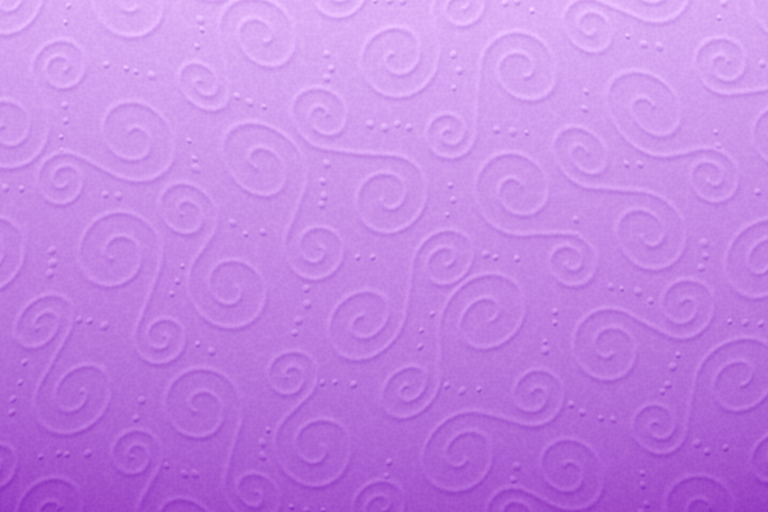
Give the GLSL for this texture, as a WebGL 1 fragment shader.

```glsl
precision highp float;
uniform vec2 u_resolution;

#define TAU 6.28319
#define PITCH 0.177
#define TILT 0.62
#define SWEEP 10.3
#define JITTER 0.2
#define RIDGE 0.036
#define RELIEF 0.13
#define GRAIN 0.045
#define GRAIN_FREQ 120.0

float hash(vec2 p) {
  return fract(sin(dot(p, vec2(127.1, 311.7))) * 43758.547);
}

vec2 hash2(vec2 p) {
  return vec2(hash(p), hash(p + 57.3));
}

// Cellular noise for the paper fibres
float cells(vec2 p) {
  vec2 base = floor(p);
  float nearest = 1.5;
  for (int j = -1; j <= 1; j++)
    for (int i = -1; i <= 1; i++) {
      vec2 id = base + vec2(i, j);
      nearest = min(nearest, length(id + hash2(id) - p));
    }
  return nearest;
}

// Lattice of spiral centres: large and small ones alternate
float isLarge(vec2 id) {
  return mod(id.x + id.y, 2.0);
}

vec2 centre(vec2 id) {
  return id + 0.5 + JITTER * (hash2(id) - 0.5);
}

float radius(vec2 id) {
  return mix(0.33, 0.48, isLarge(id)) + 0.07 * (hash(id + 9.1) - 0.5);
}

// Distance to a spiral that starts at (r, 0) and winds inwards
float spiral(vec2 q, float r) {
  float angle = mod(atan(q.y, q.x) + TAU, TAU);
  float d = 9.0;
  for (int k = 0; k < 2; k++) {
    float t = min(angle + TAU * float(k), SWEEP);
    float rad = r * (1.0 - 0.85 * pow(t / SWEEP, 1.3));
    d = min(d, length(q - rad * vec2(cos(t), sin(t))));
  }
  return d;
}

// Two spirals joined by their inner tangent
float scroll(vec2 p, vec2 idA, vec2 idB) {
  vec2 a = centre(idA);
  vec2 span = centre(idB) - a;
  float dist = length(span);
  vec2 axis = span / dist;
  float rA = radius(idA);
  float rB = radius(idB);
  float fit = min(1.0, 0.92 * dist / (rA + rB));
  rA *= fit;
  rB *= fit;
  float side = hash(idA + 3.7) < 0.5 ? -1.0 : 1.0;
  vec2 q = p - a;
  q = vec2(dot(q, axis), side * dot(q, vec2(-axis.y, axis.x)));
  float c = (rA + rB) / dist;
  vec2 n = vec2(c, sqrt(1.0 - c * c));
  q = vec2(dot(q, n), dot(q, vec2(-n.y, n.x)));
  vec2 b = dist * vec2(n.x, -n.y);
  float stem = length(vec2(q.x - rA, q.y - clamp(q.y, b.y, 0.0)));
  return min(stem, min(spiral(q, rA), spiral(b - q, rB)));
}

// Short rows of raised dots in the gaps
float dots(vec2 p) {
  vec2 id = floor(p + 0.5);
  vec2 row = 0.707 * vec2(1.0, isLarge(id) > 0.5 ? -1.0 : 1.0);
  float count = 2.0 + floor(3.0 * hash(id + 5.5));
  float h = 0.0;
  for (int k = 0; k < 4; k++) {
    float n = float(k);
    vec2 wobble = 0.08 * (hash2(id + 7.3 * n) - 0.5);
    float r = mix(0.032, 0.06, hash(id + 2.9 * n));
    float d = length(p - id - row * 0.16 * (n - 1.5) - wobble);
    h = max(h, step(n + 0.5, count) * (1.0 - smoothstep(0.15, 1.1, d / r)));
  }
  return 1.2 * h;
}

float height(vec2 uv) {
  vec2 p = uv + 0.022 * sin(uv.yx * vec2(7.0, 8.3) + vec2(1.0, 2.6));
  float c = cos(TILT);
  float s = sin(TILT);
  p = vec2(c * p.x + s * p.y, c * p.y - s * p.x) / PITCH;
  vec2 base = floor(p * 0.5 - 0.5);
  float d = 9.0;
  for (int j = 0; j < 2; j++)
    for (int i = 0; i < 2; i++) {
      vec2 block = base + vec2(i, j);
      vec2 dir = hash(block + 0.4) < 0.5 ? vec2(1, 0) : vec2(0, 1);
      for (int k = 0; k < 2; k++) {
        vec2 id = 2.0 * block + float(k) * dir.yx;
        d = min(d, scroll(p, id, id + dir));
      }
    }
  return max(exp(-d * d / (RIDGE * RIDGE)), dots(p));
}

void main() {
  vec2 uv = gl_FragCoord.xy / u_resolution.y;
  float x = 2.0 * gl_FragCoord.x / u_resolution.x - 1.0;

  // Lilac gradient, darker to the foot and the sides
  float depth = clamp(1.0 - uv.y + 0.1 * (x * x - 0.33), 0.0, 1.06);
  vec3 color = vec3(0.87, 0.69, 0.965) - vec3(0.20, 0.31, 0.14) * depth
             - vec3(0.045, 0.08, 0.035) * pow(depth, 6.0);

  // Relief lit from above
  vec2 toLight = 0.0025 * vec2(-0.25, 0.97);
  float low = height(uv - toLight);
  float high = height(uv + toLight);
  float shade = high - low;
  shade *= shade > 0.0 ? 1.0 : 0.75;
  color -= RELIEF * shade * vec3(0.75, 1.0, 0.5);
  color += 0.008 * (low + high);

  // Paper grain
  float grain = cells(uv * GRAIN_FREQ) + 0.6 * cells(uv * GRAIN_FREQ * 0.43) - 0.8;
  color += GRAIN * grain * vec3(0.8, 1.0, 0.5);
  gl_FragColor = vec4(clamp(color, 0.0, 1.0), 1.0);
}
```
